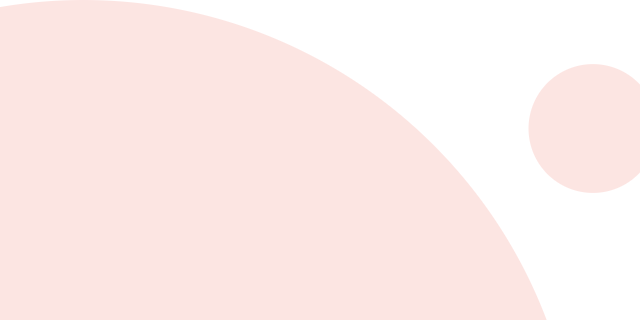
This background is drawn by a Shadertoy shader. Its source:

```glsl
// Flat backdrop: a huge pale pink disc rising from the lower left and a
// small one cut by the right border, both on white. Each disc is a circle
// distance function, with its edge smoothed over about one pixel.

// Colours
const vec3 PAPER_WHITE = vec3(1.0);
const vec3 PALE_PINK = vec3(0.990, 0.898, 0.888);

// Discs, in units of canvas height
const vec2 LARGE_CENTER = vec2(0.2604, -0.5482);
const float LARGE_RADIUS = 1.5482;
const vec2 SMALL_CENTER = vec2(1.8529, 0.5984);
const float SMALL_RADIUS = 0.2013;

// Signed distance to a circle, negative inside
float circleDistance(vec2 point, vec2 center, float radius) {
    return length(point - center) - radius;
}

void mainImage(out vec4 fragColor, in vec2 fragCoord) {
    vec2 point = fragCoord / iResolution.y;
    float pixelSize = 1.0 / iResolution.y;

    // Union of both discs
    float largeDisc = circleDistance(point, LARGE_CENTER, LARGE_RADIUS);
    float smallDisc = circleDistance(point, SMALL_CENTER, SMALL_RADIUS);
    float discs = min(largeDisc, smallDisc);

    // Pixel coverage of the shape
    float coverage = clamp(0.5 - discs / pixelSize, 0.0, 1.0);
    fragColor = vec4(mix(PAPER_WHITE, PALE_PINK, coverage), 1.0);
}
```
